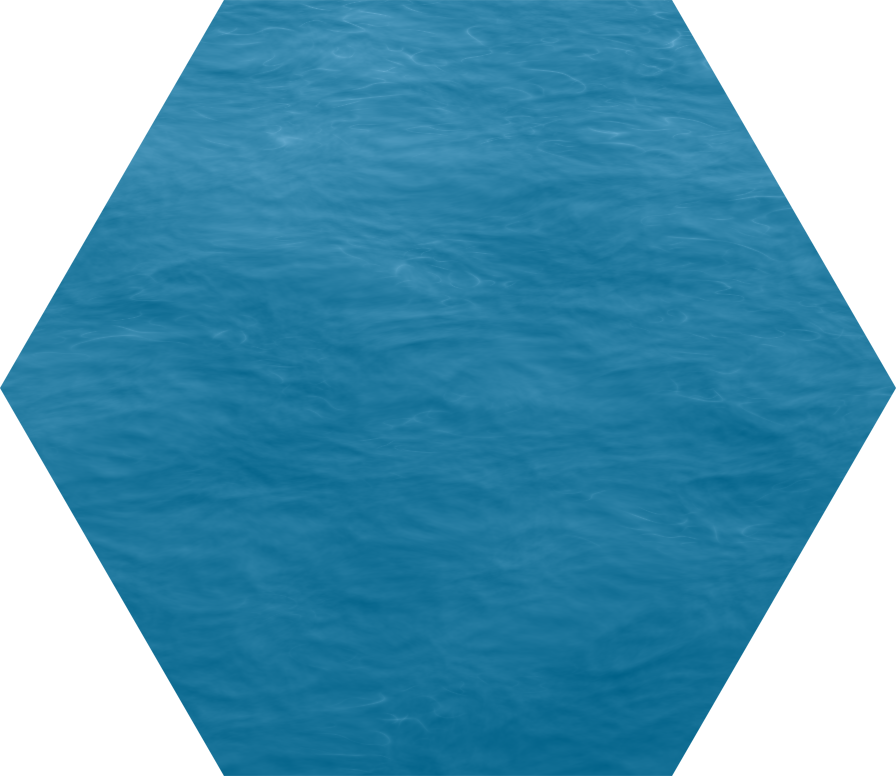
Reproduce this texture procedurally as a WebGL 1 fragment shader.

```glsl
precision highp float;
// Rippled blue sea seen from above, cut to a flat-topped hexagon on white.

uniform vec2 u_resolution;

const vec3 DEEP_WATER = vec3(0.05, 0.42, 0.57);
const vec3 SKY_SHEEN = vec3(0.33, 0.62, 0.76);
const vec3 BACKDROP = vec3(1.0);
const float HEX_APOTHEM = 0.5;
const vec2 WAVE_FREQUENCY = vec2(7.0, 17.0);
const float PERSPECTIVE = 0.2;       // waves tighten towards the top
const float NEAR_TONE = 0.04;        // tone at the lower edge
const float FAR_TONE = 0.58;         // tone at the upper edge
const float SLOPE_STEP = 0.06;
const float SLOPE_CONTRAST = 0.72;
const float PATCH_CONTRAST = 0.34;
const float GLINT_STRENGTH = 0.45;
const float TURN = 0.5;              // spread of crest directions
const int OCTAVES = 5;

float hash(vec2 p) {
  return fract(sin(dot(p, vec2(127.1, 311.7))) * 43758.5453);
}

vec2 gradientAt(vec2 cell) {
  float angle = 6.28318 * hash(cell);
  return vec2(cos(angle), sin(angle));
}

// Gradient noise, roughly -0.6 to 0.6
float noise(vec2 p) {
  vec2 i = floor(p);
  vec2 f = fract(p);
  vec2 s = f * f * f * (f * (f * 6.0 - 15.0) + 10.0);
  vec2 e = vec2(1.0, 0.0);
  float a = dot(gradientAt(i), f);
  float b = dot(gradientAt(i + e.xy), f - e.xy);
  float c = dot(gradientAt(i + e.yx), f - e.yx);
  float d = dot(gradientAt(i + e.xx), f - e.xx);
  return mix(mix(a, b, s.x), mix(c, d, s.x), s.y);
}

vec2 rotate(vec2 p, float angle) {
  float c = cos(angle);
  float s = sin(angle);
  return vec2(c * p.x - s * p.y, s * p.x + c * p.y);
}

// Sharp-crested waves at several scales and headings
float waveHeight(vec2 q) {
  float height = 0.0;
  float amplitude = 0.5;
  float frequency = 1.0;
  for (int i = 0; i < OCTAVES; i++) {
    float k = float(i);
    vec2 w = rotate(q, TURN * sin(2.1 * k + 0.6)) * frequency + 17.3 * k;
    height += amplitude * (1.0 - 2.0 * abs(noise(w)));
    amplitude *= 0.54;
    frequency *= 1.9;
  }
  return height;
}

// Thin bright crest lines
float crestLine(vec2 q) {
  return pow(max(1.0 - 2.0 * abs(noise(q)), 0.0), 9.0);
}

float hexDistance(vec2 p) {
  vec2 a = abs(p);
  return max(dot(a, vec2(0.866025, 0.5)), a.y) - HEX_APOTHEM;
}

void main() {
  vec2 p = (gl_FragCoord.xy - 0.5 * u_resolution) / u_resolution.y;
  float far = clamp(p.y + 0.5, 0.0, 1.0);

  // Wave space, bent so that crests wander
  vec2 q = WAVE_FREQUENCY * vec2(p.x, p.y * (1.0 + PERSPECTIVE * p.y));
  q += 0.45 * vec2(noise(q * 0.7 + 31.0), noise(q * 0.6 + 57.0));

  // Near faces are dark, far faces catch the sky
  vec2 stepUp = vec2(0.02, SLOPE_STEP);
  float slope = waveHeight(q - stepUp) - waveHeight(q + stepUp);

  // Broad patches of calmer and rougher water
  float patches = noise(p * vec2(2.5, 5.0) + 8.0) + 0.6 * noise(q * 0.8 + 3.0);

  // Glints gather in patches, mostly far off and to the right
  float gather = smoothstep(-0.15, 0.5, noise(q * 0.55 + 71.0) + 0.5 * p.y + 0.2 * p.x);
  float glint = gather * (crestLine(rotate(q, 0.3) * vec2(1.8, 2.6))
    * smoothstep(-0.1, 0.4, noise(q * 2.3 + 5.0))
    + 0.6 * crestLine(rotate(q, -0.25) * vec2(3.5, 5.0) + 40.0)
    * smoothstep(0.0, 0.4, noise(q * 3.1 + 12.0)));

  float tone = mix(NEAR_TONE, FAR_TONE, far)
    + PATCH_CONTRAST * patches * mix(0.5, 1.0, far)
    + SLOPE_CONTRAST * slope * mix(0.65, 1.1, far)
    + GLINT_STRENGTH * glint;
  vec3 water = mix(DEEP_WATER, SKY_SHEEN, clamp(tone, -0.2, 1.5));

  // Hexagon edge
  float pixel = 0.7 / u_resolution.y;
  float outside = smoothstep(-pixel, pixel, hexDistance(p));
  gl_FragColor = vec4(mix(clamp(water, 0.0, 1.0), BACKDROP, outside), 1.0);
}
```
